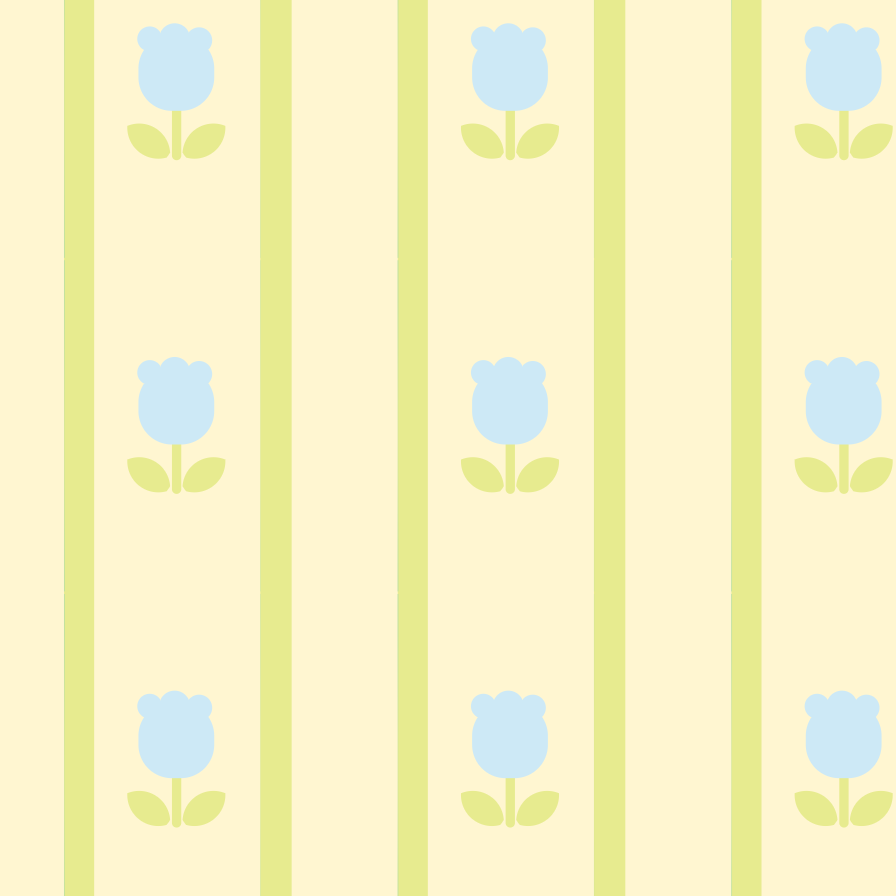
This pattern is drawn by a WebGL 1 fragment shader. Its source:

```glsl
precision highp float;

uniform vec2 u_resolution;

// Lengths are in thousandths of the canvas height.
const float PERIOD = 372.4;

float fill(float d) {
  return clamp(0.5 - d * u_resolution.y / 1000.0, 0.0, 1.0);
}

float circle(vec2 p, vec2 center, float radius) {
  return length(p - center) - radius;
}

// Rounded cup with three lobes along its top.
float blossom(vec2 p) {
  float cup = length(max(abs(p) - 5.0, 0.0)) - 37.3;
  float sides = min(circle(p, vec2(-29.7, 38.0), 13.9),
                    circle(p, vec2(25.4, 36.3), 14.6));
  return min(cup, min(sides, circle(p, vec2(-1.9, 38.0), 17.4)));
}

float stem(vec2 p) {
  return length(vec2(p.x - 0.3, p.y - clamp(p.y, -92.2, -30.0))) - 5.2;
}

// Mirrored lens shapes, blunt at the end nearest the stem.
float leaves(vec2 p) {
  vec2 q = vec2(abs(p.x), p.y) - vec2(30.8, -76.1);
  vec2 axis = normalize(vec2(0.815, 0.58));
  q = vec2(dot(q, axis), abs(dot(q, vec2(-axis.y, axis.x))));
  float lens = circle(q, vec2(0.0, -18.4), 34.6);
  return max(lens, circle(q, vec2(6.0, 0.0), 33.0));
}

float stripes(float x) {
  return min(abs(x + 108.5) - 16.8, abs(x - 111.2) - 17.5);
}

// Thin uneven fringe on the left edges, broken once per repeat.
float fringe(vec2 p) {
  float strength = 0.6 - 0.25 * cos((p.y + 36.0) * 6.28319 / PERIOD);
  strength *= smoothstep(0.8, 2.0, abs(p.y - 164.7));
  float line = fill(abs(p.x + 125.0) - 0.4);
  return strength * max(line, 0.4 * fill(abs(p.x - 93.9) - 0.3));
}

void main() {
  vec2 canvas = 1000.0 * gl_FragCoord.xy / u_resolution.y;
  vec2 p = mod(canvas - vec2(569.2, 546.2) + 0.5 * PERIOD, PERIOD) - 0.5 * PERIOD;

  vec3 green = vec3(0.905, 0.921, 0.56);
  vec3 color = vec3(1.0, 0.966, 0.82);

  // Striped ground
  color = mix(color, green, fill(stripes(p.x)));
  color = mix(color, vec3(0.66, 0.86, 0.66), fringe(p));

  // Flower
  color = mix(color, green, fill(min(stem(p), leaves(p))));
  color = mix(color, vec3(0.805, 0.915, 0.963), fill(blossom(p)));

  gl_FragColor = vec4(color, 1.0);
}
```
